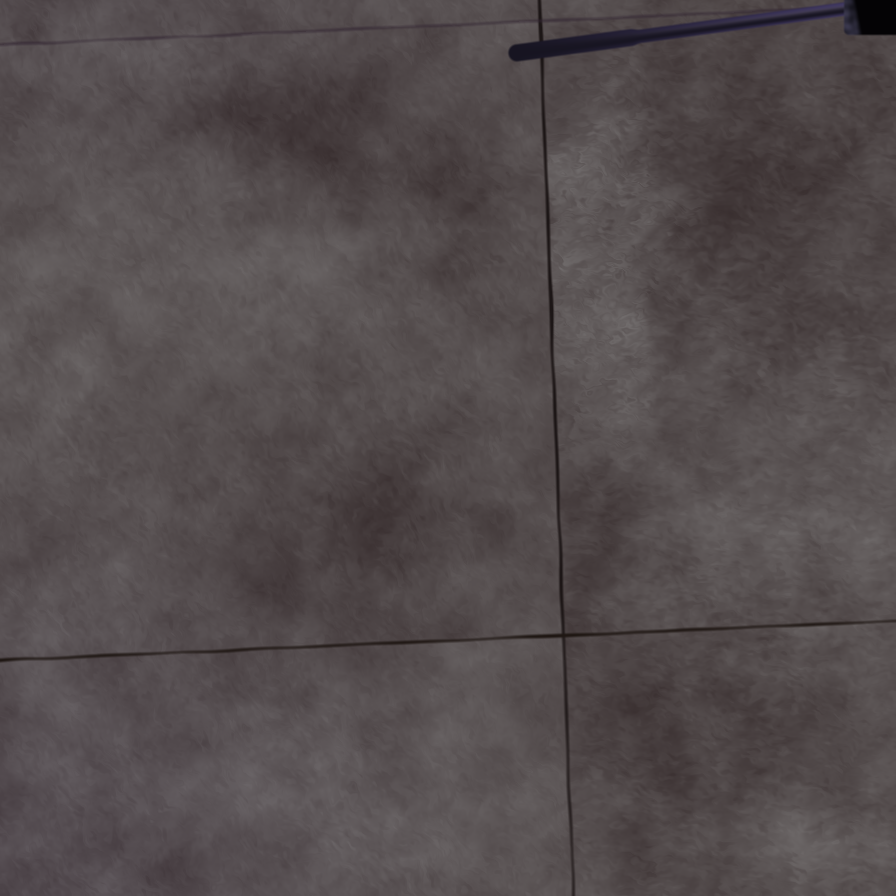
A WebGL 1 fragment shader for this texture:

```glsl
precision highp float;
// Worn, mottled brown-grey stone floor tiles with thin dark joints and a dark rod lying at the top.
uniform vec2 u_resolution;

vec2 gradientAt(vec2 cell) {
  vec3 h = fract(cell.xyx * vec3(0.1031, 0.1030, 0.0973));
  h += dot(h, h.yzx + 33.33);
  return fract((h.xx + h.yz) * h.zy) * 2.0 - 1.0;
}

float gradientNoise(vec2 p) {
  vec2 i = floor(p), f = fract(p);
  vec2 w = f * f * f * (f * (f * 6.0 - 15.0) + 10.0);
  vec2 e = vec2(1.0, 0.0);
  float low = mix(dot(gradientAt(i), f), dot(gradientAt(i + e), f - e), w.x);
  float high = mix(dot(gradientAt(i + e.yx), f - e.yx), dot(gradientAt(i + 1.0), f - 1.0), w.x);
  return mix(low, high, w.y);
}

float fbm(vec2 p) {
  float sum = 0.0, amplitude = 0.6;
  for (int i = 0; i < 5; i++) {
    sum += amplitude * gradientNoise(p);
    p = mat2(1.6, 1.2, -1.2, 1.6) * p + 7.3;
    amplitude *= 0.55;
  }
  return sum;
}

// Soft round stain, 1 at its centre
float stain(vec2 p, vec2 centre, vec2 size) {
  vec2 q = (p - centre) / size;
  return exp(-dot(q, q));
}

mat2 rotation(float a) {
  return mat2(cos(a), sin(a), -sin(a), cos(a));
}

vec3 stone(vec2 uv, vec2 tile) {
  vec2 p = uv + tile * 13.7 + 40.0;
  vec2 warped = uv + 0.09 * vec2(fbm(p * 10.0), fbm(p * 10.0 + 19.0));
  float right = step(0.0, tile.x);

  // Cloudy staining, different in each tile
  float tone = 0.55 + 0.42 * fbm(p * 5.0) + 0.55 * fbm(p * 13.0 + 5.0);
  tone += 0.18 * stain(warped, vec2(0.30, 0.68), vec2(0.18, 0.12));
  tone += 0.18 * stain(warped, vec2(0.06, 0.58), vec2(0.12, 0.26));
  tone += 0.22 * stain(warped, vec2(0.13, 0.93), vec2(0.14, 0.04));
  tone -= 0.32 * stain(warped, vec2(0.34, 0.86), vec2(0.18, 0.07));
  tone -= 0.24 * stain(warped, vec2(0.34, 0.38), vec2(0.20, 0.09));
  tone -= 0.26 * stain(warped, vec2(0.52, 0.75), vec2(0.03, 0.09));
  tone += 0.24 * stain(warped, vec2(0.42, 0.12), vec2(0.20, 0.11)) * (1.0 - right);
  float crust = right * smoothstep(0.25, 0.6, stain(warped, vec2(0.68, 0.70), vec2(0.085, 0.22)));
  tone += 0.26 * crust;
  tone += right * 0.30 * stain(warped, vec2(0.89, 0.40), vec2(0.17, 0.13));
  tone -= right * 0.36 * stain(warped, vec2(0.85, 0.81), vec2(0.15, 0.20));
  tone -= right * 0.30 * stain(warped, vec2(0.68, 0.42), vec2(0.05, 0.08));
  tone -= right * 0.28 * stain(warped, vec2(0.76, 0.21), vec2(0.20, 0.10));
  tone += right * 0.24 * stain(warped, vec2(0.94, 0.05), vec2(0.09, 0.04));

  // Fine relief: slanted grain on the left, wavy ripples on the right, rough crust
  vec2 grain = rotation(mix(0.9, 0.25, right)) * (p + 0.02 * fbm(p * 14.0));
  float relief = gradientNoise(grain * vec2(50.0, 105.0)) + 0.8 * gradientNoise(grain * vec2(110.0, 200.0));
  tone += relief * mix(0.17, 0.25, right) * (0.8 + fbm(p * 5.0 + 31.0));
  tone += 0.22 * (0.5 + crust) * gradientNoise(p * 62.0 + 2.0 * relief);

  vec3 colour = mix(vec3(0.225, 0.185, 0.187), vec3(0.415, 0.395, 0.395), clamp(tone, 0.0, 1.15));
  float coolness = stain(uv, vec2(0.0), vec2(0.40, 0.35)) + 0.5 * stain(uv, vec2(0.0, 1.0), vec2(0.5, 0.2));
  return colour + vec3(0.0, -0.003, 0.015) * coolness;
}

void main() {
  vec2 uv = gl_FragCoord.xy / u_resolution;
  float px = 1.0 / min(u_resolution.x, u_resolution.y);

  // Slightly skewed tile grid with hand-laid wobble
  vec2 grid = uv - vec2(0.640 - 0.038 * uv.y, 0.263 + 0.044 * uv.x);
  grid += 0.002 * vec2(gradientNoise(uv.yy * 11.0), gradientNoise(uv.xx * 11.0 + 4.0));
  vec3 colour = stone(uv, floor(grid / 0.687));

  // Soft joints that fade and darken along their length, with a worn rim; the top one is faint
  vec2 toJoint = abs(grid - 0.687 * floor(grid / 0.687 + 0.5));
  vec2 wear = vec2(gradientNoise(uv.yx * vec2(13.0, 5.0)), gradientNoise(uv * vec2(13.0, 5.0) + 8.0));
  vec2 joint = 1.0 - smoothstep(vec2(0.0), 0.0030 + 0.0012 * wear + px * 0.5, toJoint);
  float faint = step(0.4, grid.y);
  joint *= vec2(mix(0.75, 1.0, smoothstep(0.2, 0.4, uv.y)), mix(0.85, 0.5, faint)) + 0.6 * wear;
  joint = clamp(joint, 0.0, 1.0);
  vec2 rim = exp(-toJoint * toJoint / 0.00003);
  colour += 0.015 * max(rim.x, rim.y) * (0.3 + gradientNoise(uv * 40.0));
  colour = mix(colour, vec3(0.11, 0.085, 0.085), joint.x);
  colour = mix(colour, mix(vec3(0.12, 0.09, 0.075), vec3(0.19, 0.14, 0.19), faint), joint.y);

  // Rod: distance to a segment, with a violet sheen along its sides
  vec2 start = vec2(0.577, 0.941), span = vec2(0.373, 0.050);
  float along = clamp(dot(uv - start, span) / dot(span, span), 0.0, 1.0);
  vec2 offset = uv - start - span * along;
  float radius = mix(0.0095, 0.0075, smoothstep(0.34, 0.37, along));
  float rodDistance = length(offset) - radius;
  float side = offset.y / radius;
  vec3 rod = mix(vec3(0.09, 0.08, 0.13), vec3(0.23, 0.20, 0.36), smoothstep(0.2, 0.9, abs(side + 0.1)) * along);
  rod += vec3(0.12, 0.11, 0.13) * exp(-8.0 * (side - 0.3) * (side - 0.3)) * smoothstep(0.0, 0.9, along);
  colour = mix(colour, rod, 1.0 - smoothstep(-1.5 * px, 1.5 * px, rodDistance));

  // Black end piece with a pale bluish collar
  vec2 box = abs(uv - vec2(0.985, 0.987)) - vec2(0.037, 0.020);
  float boxDistance = length(max(box, 0.0)) + min(max(box.x, box.y), 0.0) - 0.006;
  float collar = 1.0 - smoothstep(0.952, 0.960, uv.x + 0.2 * (uv.y - 0.98));
  vec3 endPiece = mix(vec3(0.015, 0.012, 0.02), vec3(0.30, 0.29, 0.40), collar * (0.55 + 0.8 * gradientNoise(uv * 90.0)));
  colour = mix(colour, endPiece, 1.0 - smoothstep(-1.5 * px, 1.5 * px, boxDistance));

  gl_FragColor = vec4(colour, 1.0);
}
```
